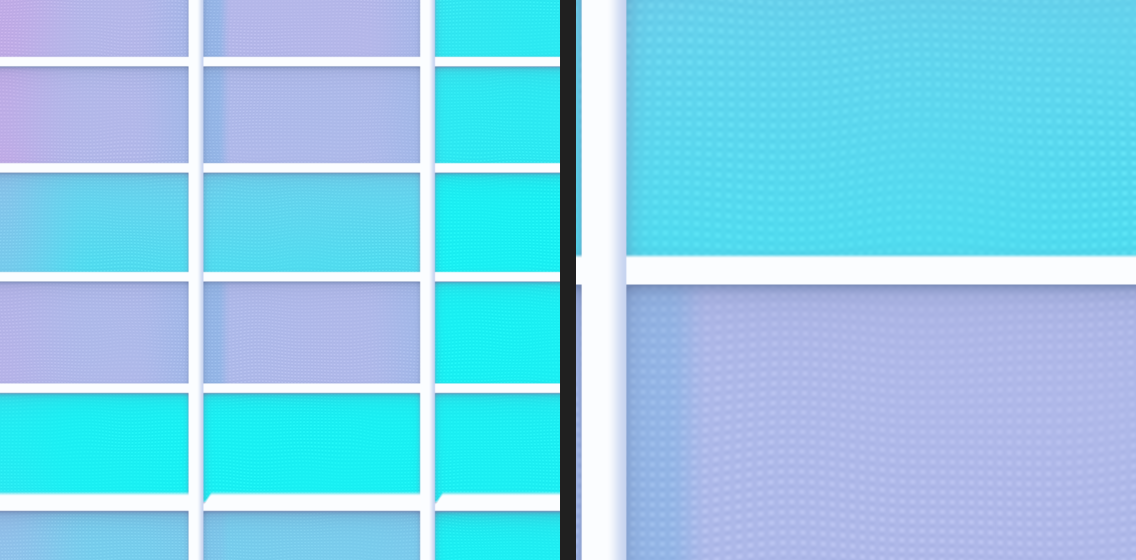
Left: the whole. Right: its middle third, enlarged.
Give the GLSL for this pattern, as a Shadertoy shader.

```glsl
const float COLUMN_PITCH = 0.4135;
const float POST_HALF = 0.0133;

float hash(vec2 p) {
    vec3 q = fract(p.xyx * 0.1031);
    q += dot(q, q.yzx + 33.33);
    return fract((q.x + q.y) * q.z);
}

float noise(vec2 p) {
    vec2 i = floor(p), f = fract(p);
    f = f * f * (3.0 - 2.0 * f);
    return mix(mix(hash(i), hash(i + vec2(1, 0)), f.x),
               mix(hash(i + vec2(0, 1)), hash(i + vec2(1, 1)), f.x), f.y);
}

// Fine dotted mesh, gently warped; fades out when too small to resolve.
float meshRelief(vec2 p, float px) {
    const float threads = 165.0;
    vec2 warp = vec2(noise(p * 13.0), noise(p * 13.0 + 40.0)) - 0.5;
    vec2 wave = cos(6.2832 * (p * threads + warp * 1.5));
    float relief = wave.x * wave.y * 0.5 + wave.y * 0.4 + wave.x * 0.2;
    float patchiness = mix(0.5, 1.3, noise(p * vec2(9.0, 14.0) + 7.0));
    return relief * patchiness * smoothstep(1.5, 3.0, 1.0 / (threads * px));
}

vec3 panelColor(vec2 p, int row, float column, float leftGap, float rightGap) {
    float tints[6] = float[6](0.0, 0.03, 0.58, 0.02, 1.0, 0.38);
    float tint = tints[row];
    if (column > 1.5) tint = row < 2 ? 0.86 : 0.98;

    // Mid-tone row brightens toward its lower edge.
    if (row == 2 && column < 1.5) tint += 0.9 * (0.59 - p.y);
    tint += 0.05 * (noise(p * 5.0) - 0.5);

    // Lavender panels drift to blue beside the posts.
    float lavender = 1.0 - smoothstep(0.1, 0.6, tint);
    float strip = column > 0.5 ? 1.0 - smoothstep(0.025, 0.05, leftGap) : 0.0;
    float rightDrift = 1.0 - smoothstep(0.0, 0.1, rightGap);
    vec3 color = mix(vec3(0.71, 0.72, 0.915), vec3(0.10, 0.945, 0.955), clamp(tint, 0.0, 1.0));
    color = mix(color, vec3(0.55, 0.71, 0.90), lavender * (0.75 * strip + 0.3 * rightDrift));

    // Pink bloom at the far left, weaker on bluer panels.
    float bloom = (1.0 - smoothstep(0.0, 0.17, p.x)) * mix(0.6, 1.2, noise(p * 9.0 + 3.0));
    float bloomAmount = row < 2 ? 0.75 : (row == 4 ? 0.08 : 0.3);
    return mix(color, vec3(0.77, 0.66, 0.90), bloom * bloomAmount);
}

void mainImage(out vec4 fragColor, in vec2 fragCoord) {
    vec2 p = fragCoord / iResolution.xy;
    float px = 1.0 / min(iResolution.x, iResolution.y);
    float depth = 1.0 - p.y;

    // Post grid.
    float s = (p.x - 0.350) / COLUMN_PITCH;
    float column = floor(s) + 1.0;
    float along = fract(s) * COLUMN_PITCH;
    float leftGap = along - POST_HALF;
    float rightGap = COLUMN_PITCH - along - POST_HALF;

    // Rails spread slightly downward; the lowest is thick with a soft top.
    int row = 0;
    float rail = 0.0, topGap = 1.0, bottomGap = 1.0;
    for (int k = 0; k < 5; k++) {
        float n = float(k);
        bool thick = k == 4;
        float center = 0.110 + 0.1875 * n + 0.0023 * n * n;
        float halfWidth = thick ? 0.0155 : 0.0085;
        float upper = center - halfWidth;
        float lower = center + halfWidth;
        if (thick && column > 0.5) upper += 0.016 * (1.0 - smoothstep(0.0, 0.016, leftGap));
        float soft = thick ? 0.005 : max(px, 0.0015);
        float cover = smoothstep(-soft, soft, depth - upper)
                    * (1.0 - smoothstep(-px, px, depth - lower));
        rail = max(rail, cover);
        if (depth > center) {
            row = k + 1;
            topGap = depth - lower;
        }
        bottomGap = min(bottomGap, abs(depth - upper));
    }

    // Panel with mesh relief and recessed edge shading.
    vec3 color = panelColor(p, row, column, leftGap, rightGap);
    color += meshRelief(p, px) * vec3(0.035, 0.032, 0.022);
    float broad = row == 5 ? 0.35 : 0.2;
    float shade = 0.65 * exp(-max(topGap, 0.0) / 0.0035)
                + broad * exp(-max(topGap, 0.0) / 0.018)
                + 0.4 * exp(-max(rightGap, 0.0) / 0.003)
                + 0.35 * exp(-max(leftGap, 0.0) / 0.005)
                + 0.12 * exp(-bottomGap / 0.003);
    color = mix(color, vec3(0.42, 0.50, 0.67), min(shade, 0.85));

    // White frame; posts cast a cool tone along their right side.
    color = mix(color, vec3(0.985, 0.992, 1.0), rail);
    float post = 1.0 - smoothstep(-px, px, min(leftGap, rightGap));
    float coolSide = smoothstep(-0.012, 0.0, leftGap) * step(along, 0.5 * COLUMN_PITCH);
    vec3 postColor = mix(vec3(0.985, 0.992, 1.0), vec3(0.78, 0.83, 0.94), coolSide);
    color = mix(color, postColor, post);

    fragColor = vec4(clamp(color, 0.0, 1.0), 1.0);
}
```
